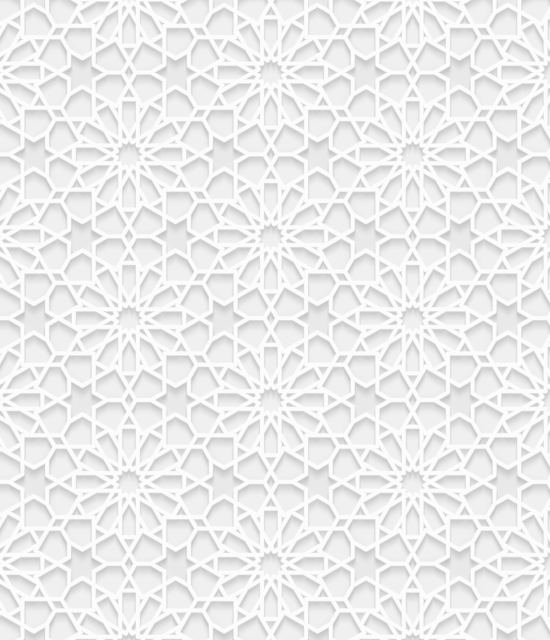
Write a Shadertoy shader that draws this pattern.

```glsl
// White paper lattice of twelve-petal rosettes on a triangular grid, over a pale ground.
// Each point is folded into one 15 degree wedge of its nearest rosette, where a few
// segments describe all strands; samples taken above a point give its soft drop shadow.

const float PI = 3.14159265;
const float ROOT3 = 1.7320508;
const float PITCH = 0.2559;                  // rosette spacing, in canvas heights
const vec2 ANCHOR = vec2(0.4232, 0.375);     // centre of one rosette
const float PETAL_HALF = 0.054;              // sizes below are in rosette spacings
const float PETAL_END = 0.337;
const float STRAND_HALF = 0.0132;
const float SHADOW_REACH = 0.068;
const float SHADOW_STRENGTH = 0.25;
const float SHADOW_LIMIT = 0.58;
const int SHADOW_TAPS = 10;

const vec3 PAPER = vec3(0.99);
const vec3 GROUND = vec3(0.943);

float segmentDistance(vec2 p, vec2 a, vec2 b) {
    vec2 along = b - a;
    float t = clamp(dot(p - a, along) / dot(along, along), 0.0, 1.0);
    return length(p - a - along * t);
}

// Point at a given radius and angle from the vertical axis
vec2 polarPoint(float radius, float angle) {
    return radius * vec2(sin(angle), cos(angle));
}

// Offset from the nearest centre of the triangular grid
vec2 nearestRosette(vec2 p) {
    vec2 cell = vec2(ROOT3, 1.0);
    vec2 a = mod(p + 0.5 * cell, cell) - 0.5 * cell;
    vec2 b = mod(p, cell) - 0.5 * cell;
    return dot(a, a) < dot(b, b) ? a : b;
}

// Mirror the plane into the wedge between a petal axis and the next gap
vec2 foldWedge(vec2 p) {
    float sector = PI / 6.0;
    float angle = atan(p.x, p.y);
    angle = abs(mod(angle + 0.5 * sector, sector) - 0.5 * sector);
    return polarPoint(length(p), angle);
}

float strandDistance(vec2 p, float halfWidth, float petalEnd) {
    vec2 q = foldWedge(nearestRosette(p));
    float gap = PI / 12.0;

    // Petal sides, carried inward to the points of the central star
    vec2 corner = vec2(halfWidth, petalEnd);
    vec2 crossing = polarPoint(halfWidth / sin(gap), gap);
    vec2 petalTip = vec2(0.0, 2.0 * halfWidth);
    vec2 starNotch = polarPoint(halfWidth / sin(3.0 * gap), gap);
    float d = segmentDistance(q, corner, crossing);
    d = min(d, segmentDistance(q, crossing, petalTip));
    d = min(d, segmentDistance(q, petalTip, starNotch));
    d = min(d, segmentDistance(q, vec2(0.0, petalEnd), corner));

    // Ring of seven-sided cells, with diamonds and six-pointed stars between them
    float apexHeight = petalEnd + halfWidth * ROOT3;
    vec2 apex = vec2(0.0, apexHeight);
    vec2 cellFoot = polarPoint(apexHeight * 0.5 / sin(3.0 * gap), gap);
    vec2 diamondSide = vec2((0.5 - apexHeight) / ROOT3, 0.5);
    vec2 cellPeak = vec2(0.5 * tan(gap), 0.5);
    d = min(d, segmentDistance(q, cellFoot, apex));
    d = min(d, segmentDistance(q, apex, diamondSide));
    return min(d, segmentDistance(q, diamondSide, cellPeak));
}

float strandCover(vec2 p, float softness) {
    float d = strandDistance(p, PETAL_HALF, PETAL_END) - STRAND_HALF;
    return 1.0 - smoothstep(-softness, softness, d);
}

// Weighted cover of the strands above the point, fading with distance
float dropShadow(vec2 p, float reach) {
    float total = 0.0;
    float weights = 0.0;
    for (int i = 0; i < SHADOW_TAPS; i++) {
        float t = (float(i) + 0.5) / float(SHADOW_TAPS);
        float weight = 1.0 - 0.8 * t;
        total += weight * strandCover(p + vec2(0.0, t * reach), 0.01 + 0.012 * t);
        weights += weight;
    }
    return total / weights;
}

// Slight dimming of the six-pointed stars, which lie farthest from any rosette
float starDimming(vec2 p) {
    return 0.03 * smoothstep(0.45, 0.53, length(nearestRosette(p)));
}

void mainImage(out vec4 fragColor, in vec2 fragCoord) {
    vec2 p = (fragCoord / iResolution.y - ANCHOR) / PITCH;
    float pixel = 1.0 / (iResolution.y * PITCH);

    float shade = min(dropShadow(p, SHADOW_REACH), SHADOW_LIMIT);
    vec3 color = GROUND * (1.0 - SHADOW_STRENGTH * shade - starDimming(p));
    color = mix(color, PAPER, strandCover(p, pixel));
    fragColor = vec4(color, 1.0);
}
```
